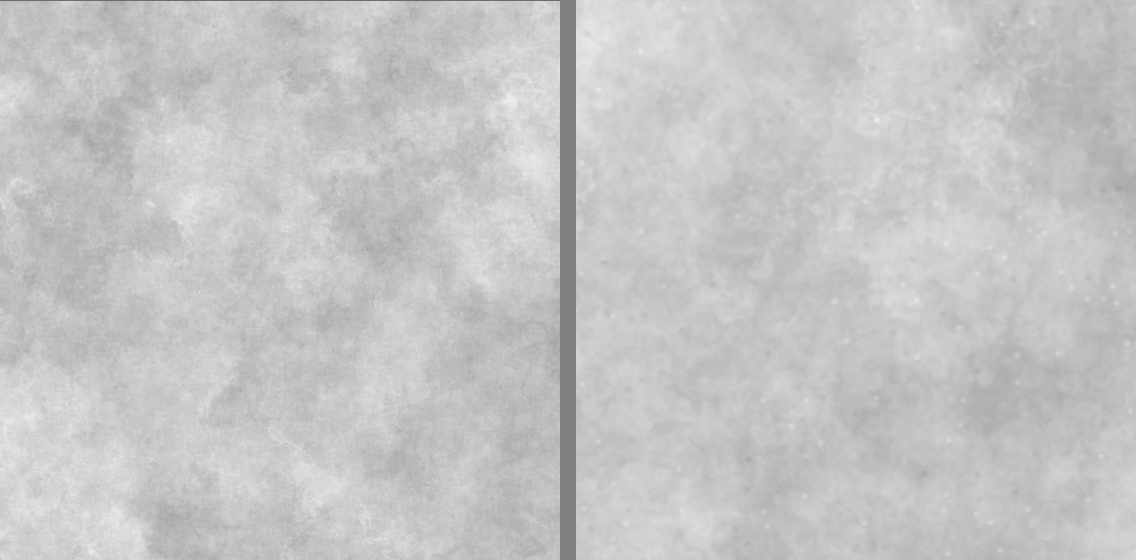
Left, the full canvas; right, a detail of the centre.
Reproduce this texture procedurally as a WebGL 1 fragment shader.

```glsl
precision highp float;
uniform vec2 u_resolution;

float hash(vec2 p) {
  vec3 q = fract(vec3(p.xyx) * 0.1031);
  q += dot(q, q.yzx + 33.33);
  return fract((q.x + q.y) * q.z);
}

float noise(vec2 p) {
  vec2 cell = floor(p);
  vec2 f = fract(p);
  f = f * f * (3.0 - 2.0 * f);
  float low = mix(hash(cell), hash(cell + vec2(1.0, 0.0)), f.x);
  float high = mix(hash(cell + vec2(0.0, 1.0)), hash(cell + 1.0), f.x);
  return mix(low, high, f.y);
}

// Layered noise, rotated per octave to hide the lattice
float fbm(vec2 p) {
  float sum = 0.0;
  float total = 0.0;
  float amplitude = 1.0;
  for (int i = 0; i < 6; i++) {
    sum += amplitude * noise(p);
    total += amplitude;
    amplitude *= 0.72;
    p = mat2(1.6, 1.2, -1.2, 1.6) * p + 17.3;
  }
  return sum / total;
}

// Thin broken cracks running mostly down to the right
float veins(vec2 p, float scale, float seed) {
  vec2 warp = vec2(fbm(p * 9.0 + seed), fbm(p * 9.0 + seed + 40.0)) - 0.5;
  p += 0.16 * warp;
  vec2 along = vec2(dot(p, vec2(0.78, -0.62)), 1.8 * dot(p, vec2(0.62, 0.78)));
  float ridge = abs(noise(along * scale + seed) - 0.5);
  float line = 1.0 - smoothstep(0.0, 0.035, ridge);
  return line * smoothstep(0.5, 0.8, noise(p * 8.0 + seed + 9.0));
}

// Sparse soft dots, one at most per cell
float specks(vec2 p) {
  vec2 cell = floor(p);
  vec2 center = 0.3 + 0.4 * vec2(hash(cell + 5.0), hash(cell + 71.0));
  float dotShape = 1.0 - smoothstep(0.08, 0.3, length(fract(p) - center));
  return dotShape * step(0.955, hash(cell + 131.0));
}

void main() {
  vec2 uv = gl_FragCoord.xy / u_resolution;

  // Cloudy plaster with ragged patch borders
  vec2 warp = vec2(fbm(uv * 8.0 + 3.0), fbm(uv * 8.0 + 61.0)) - 0.5;
  float clouds = fbm(uv * 5.5 + 1.2 * warp + 11.0);
  float mottle = fbm(uv * 24.0 + 90.0);
  float gray = 0.776 + 0.33 * (clouds - 0.5) + 0.13 * (mottle - 0.5);

  // Faint woven brushing and fine grain
  float weave = noise(uv * vec2(230.0, 45.0)) + noise(uv * vec2(45.0, 230.0) + 50.0) - 1.0;
  gray += 0.016 * weave + 0.022 * (noise(uv * 210.0 + 7.0) - 0.5);

  // Pale cracks, a few dark scratches, and specks
  gray += 0.045 * veins(uv, 4.5, 23.0) + 0.03 * veins(uv, 8.0, 57.0);
  gray -= 0.025 * veins(uv, 6.0, 83.0);
  gray += 0.05 * specks(uv * 120.0) - 0.035 * specks(uv * 95.0 + 31.0);

  // Narrow dark rim along the top
  float rim = smoothstep(0.9975, 0.9992, uv.y);
  gl_FragColor = vec4(mix(vec3(gray), vec3(0.42, 0.42, 0.44), rim), 1.0);
}
```
